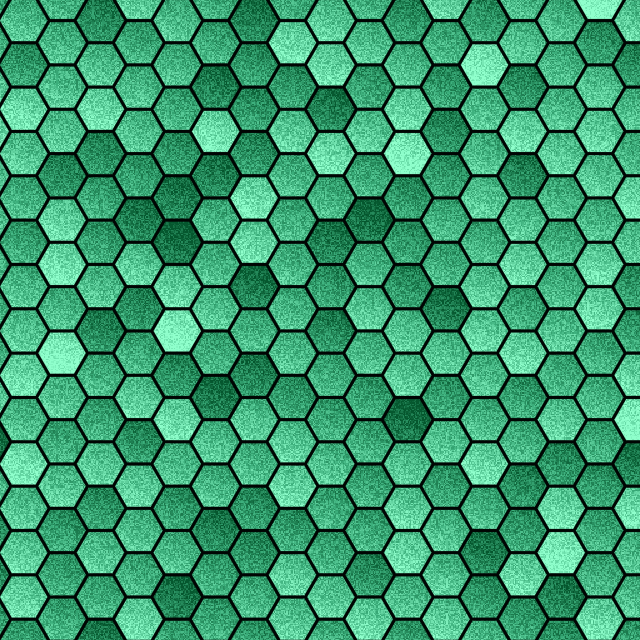
This pattern is drawn by a three.js fragment shader. Its source:

```glsl
varying vec2 vUv;

const float RADIUS = 0.04;               // hexagon centre to corner
const float LINE_WIDTH = 0.005;
const vec2 FIRST_CENTRE = vec2(0.037, 0.0672);
const float GRAIN_CELLS = 512.0;         // specks across the canvas

const float BASE_TONE = 0.53;
const float TILE_VARIATION = 1.05;
const float SLOPE_STRENGTH = 0.18;
const float GRAIN_STRENGTH = 0.44;
const vec2 LIGHT_DIRECTION = vec2(-0.35, -0.94);

const vec3 LINE_COLOR = vec3(0.0, 0.02, 0.01);
const vec3 DARK_GREEN = vec3(0.02, 0.34, 0.18);
const vec3 MID_GREEN = vec3(0.23, 0.68, 0.48);
const vec3 PALE_GREEN = vec3(0.56, 1.0, 0.80);

const float SQRT3 = 1.7320508;

float hash(vec2 p) {
  vec3 q = fract(vec3(p.xyx) * 0.1031);
  q += dot(q, q.yzx + 33.33);
  return fract((q.x + q.y) * q.z);
}

// Offset from the nearest centre of a flat-topped hexagon lattice
vec2 hexOffset(vec2 p) {
  vec2 period = RADIUS * vec2(3.0, SQRT3);
  vec2 a = mod(p + 0.5 * period, period) - 0.5 * period;
  vec2 b = mod(p, period) - 0.5 * period;
  return dot(a, a) < dot(b, b) ? a : b;
}

// Distance from a point inside the hexagon to its border
float borderDistance(vec2 offset) {
  vec2 q = abs(offset);
  return 0.5 * SQRT3 * RADIUS - max(q.y, dot(q, vec2(0.5 * SQRT3, 0.5)));
}

// Bell-shaped random value per tile, from -0.5 to 0.5
float tileRandom(vec2 id) {
  float sum = hash(id) + hash(id + 57.3) + hash(id + 113.7);
  return sum / 3.0 - 0.5;
}

vec3 greenRamp(float tone) {
  float t = 2.0 * clamp(tone, 0.0, 1.0);
  return t < 1.0 ? mix(DARK_GREEN, MID_GREEN, t)
                 : mix(MID_GREEN, PALE_GREEN, t - 1.0);
}

void main() {
  vec2 p = vUv - FIRST_CENTRE;
  vec2 offset = hexOffset(p);
  vec2 halfPeriod = 0.5 * RADIUS * vec2(3.0, SQRT3);
  vec2 id = floor((p - offset) / halfPeriod + 0.5) + 40.0;

  // Tile tone, sloped light and fine grain
  float tone = BASE_TONE + TILE_VARIATION * tileRandom(id);
  tone += SLOPE_STRENGTH * dot(offset, LIGHT_DIRECTION) / RADIUS;
  tone += GRAIN_STRENGTH * (hash(floor(vUv * GRAIN_CELLS) + 7.0) - 0.5);

  // Dark joints with smoothed edges
  float blur = 0.7 * fwidth(vUv.y);
  float halfLine = 0.5 * LINE_WIDTH;
  float face = smoothstep(halfLine - blur, halfLine + blur, borderDistance(offset));

  gl_FragColor = vec4(mix(LINE_COLOR, greenRamp(tone), face), 1.0);
}
```
